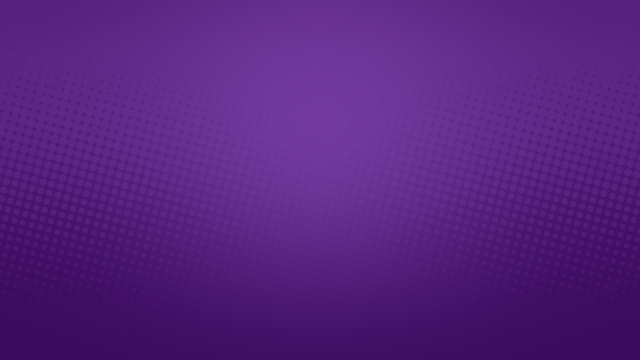
This background is drawn by a Shadertoy shader. Its source:

```glsl
// Purple halftone backdrop: a soft central glow over a tilted grid of shrinking dots.

// Coverage of round dots on a tilted square grid; p is in canvas heights.
float halftone(vec2 p, float spacing, float radius) {
    float tilt = radians(15.0);
    mat2 turn = mat2(cos(tilt), sin(tilt), -sin(tilt), cos(tilt));
    vec2 cell = fract(turn * p / spacing) - 0.5;
    float soft = 0.8 / (iResolution.y * spacing);
    return 1.0 - smoothstep(radius - soft, radius + soft, length(cell));
}

void mainImage(out vec4 fragColor, in vec2 fragCoord) {
    vec2 uv = fragCoord / iResolution.xy;
    vec2 p = fragCoord / iResolution.y;
    float sideways = abs(uv.x - 0.5);

    // Vertical base gradient, a little darker again along the top
    vec3 color = mix(vec3(0.225, 0.040, 0.365), vec3(0.350, 0.143, 0.508),
                     smoothstep(-0.05, 0.68, uv.y));
    color -= vec3(0.018, 0.018, 0.026) * smoothstep(0.82, 1.0, uv.y);

    // Wide glow above the middle
    vec2 offset = (uv - vec2(0.5, 0.66)) / vec2(0.29, 0.43);
    float glow = exp(-dot(offset, offset));
    color = mix(color, vec3(0.455, 0.235, 0.635), 0.92 * glow);

    // Dots merge towards the top and vanish at the bottom, faintest in the centre
    float dots = halftone(p, 0.0248, 0.085 + 0.67 * uv.y);
    float contrast = mix(0.2, 1.0, smoothstep(0.0, 0.42, sideways))
                   * smoothstep(0.0, 0.45, uv.y);
    color -= vec3(0.048, 0.044, 0.056) * contrast * (1.0 - dots);

    fragColor = vec4(color, 1.0);
}
```
